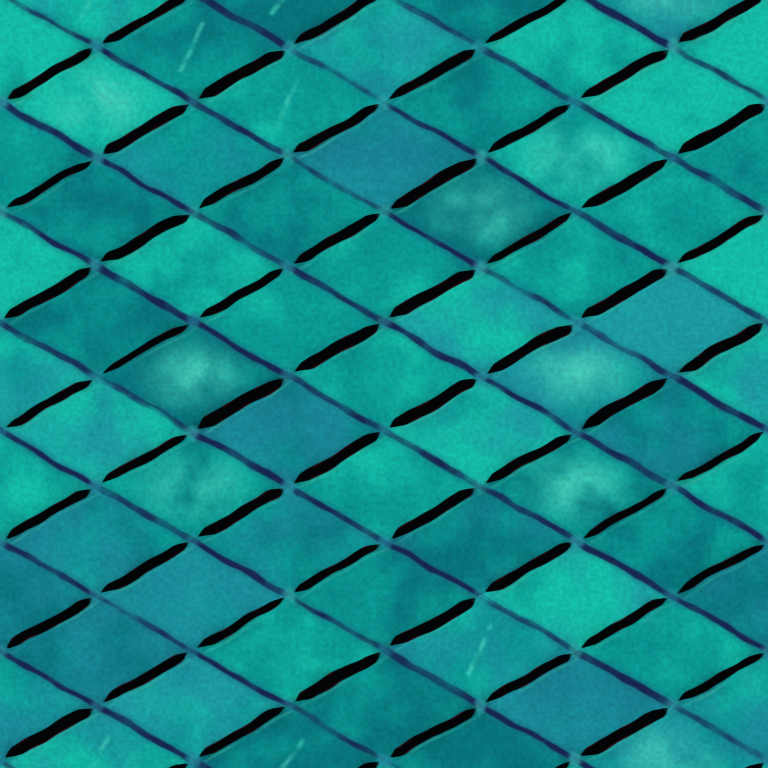
A Shadertoy shader for this texture:

```glsl
// Glazed teal diamond tiles with black rising gaps and faded navy falling seams.

const vec2 REPEATS = vec2(4.0, 7.0);      // diamonds across and down
const vec2 ORIGIN = vec2(0.0, 0.010);     // position of one lattice node
const vec3 DEEP_TEAL = vec3(0.03, 0.45, 0.48);
const vec3 MID_TEAL = vec3(0.04, 0.59, 0.57);
const vec3 LIGHT_TEAL = vec3(0.08, 0.73, 0.65);
const vec3 PALE_GLAZE = vec3(0.28, 0.80, 0.72);
const vec3 BLUE_GREY = vec3(0.13, 0.53, 0.62);
const vec3 NAVY = vec3(0.09, 0.15, 0.31);
const vec3 BLACK = vec3(0.012, 0.014, 0.024);
const vec3 MAROON = vec3(0.23, 0.01, 0.05);

float hash(vec2 p, float seed) {
    vec3 q = fract(vec3(p.xyx + seed * 7.31) * vec3(0.1031, 0.1130, 0.0973));
    q += dot(q, q.yzx + 33.33);
    return fract((q.x + q.y) * q.z);
}

float cornerSlope(vec2 corner, vec2 offset, float period) {
    float angle = 6.2832 * hash(mod(corner, period), period);
    return dot(vec2(cos(angle), sin(angle)), offset);
}

// Gradient noise that tiles over the unit square, about -0.7 to 0.7.
float noise(vec2 uv, float period) {
    vec2 p = uv * period, i = floor(p), f = p - i;
    vec2 w = f * f * f * (f * (f * 6.0 - 15.0) + 10.0), e = vec2(1.0, 0.0);
    float low = mix(cornerSlope(i, f, period), cornerSlope(i + e, f - e, period), w.x);
    float high = mix(cornerSlope(i + e.yx, f - e.yx, period),
                     cornerSlope(i + 1.0, f - 1.0, period), w.x);
    return mix(low, high, w.y);
}

float mottle(vec2 uv, float period) {
    return noise(uv, period) + 0.5 * noise(uv, period * 2.0) + 0.25 * noise(uv, period * 4.0);
}

// Lattice axes: x is constant on falling lines, y on rising lines.
vec2 toLattice(vec2 uv) {
    vec2 p = (uv - ORIGIN) * REPEATS;
    return vec2(p.x + p.y, p.x - p.y);
}

vec2 toCanvas(vec2 lattice) {
    return vec2(lattice.x + lattice.y, lattice.x - lattice.y) * 0.5 / REPEATS;
}

// Random value for a lattice cell or edge, wrapped at the canvas border.
float cellHash(vec2 id, float seed) {
    return hash(mod(toCanvas(id) * REPEATS + 0.01, REPEATS), seed);
}

float band(float dist, float halfWidth, float soft) {
    return 1.0 - smoothstep(halfWidth - soft, halfWidth + soft, dist);
}

float segment(vec2 p, vec2 a, vec2 b) {
    vec2 ab = b - a;
    return length(p - a - ab * clamp(dot(p - a, ab) / dot(ab, ab), 0.0, 1.0));
}

vec3 tileColour(vec2 uv, vec2 lattice) {
    vec2 id = floor(lattice);
    float clouds = mottle(uv, 14.0);
    float tone = cellHash(id, 1.0) + 0.42 * clouds;
    vec3 colour = mix(DEEP_TEAL, MID_TEAL, smoothstep(-0.05, 0.45, tone));
    colour = mix(colour, LIGHT_TEAL, smoothstep(0.42, 0.92, tone));
    float blue = smoothstep(0.55, 1.0, cellHash(id, 2.0) + 0.4 * mottle(uv + 0.37, 11.0));
    colour = mix(colour, BLUE_GREY, 0.65 * blue);

    // Pale worn centre and a fine scratch on a few tiles
    vec2 p = toCanvas(fract(lattice) - 0.5);
    float worn = step(0.86, cellHash(id, 3.0)) * band(length(p * vec2(1.0, 1.5)), 0.05, 0.045);
    colour = mix(colour, PALE_GLAZE, worn * clamp(0.6 + 0.9 * clouds, 0.0, 0.9));
    float angle = mix(0.5, 1.2, cellHash(id, 4.0));
    vec2 reach = 0.034 * vec2(cos(angle), sin(angle));
    float scratch = step(0.85, cellHash(id, 5.0)) * band(segment(p, -reach, reach), 0.003, 0.003);
    return mix(colour, PALE_GLAZE, scratch * clamp(0.4 + noise(uv, 60.0), 0.0, 0.6));
}

void mainImage(out vec4 fragColor, in vec2 fragCoord) {
    vec2 uv = fragCoord / iResolution.xy;
    float soft = max(0.0014, 0.8 / iResolution.y);
    vec2 wobble = vec2(noise(uv, 18.0), noise(uv + 0.5, 22.0));
    vec2 lattice = toLattice(uv + 0.0045 * wobble);
    vec2 nearest = floor(lattice + 0.5), cell = floor(lattice), along = fract(lattice);
    vec2 offset = lattice - nearest;
    vec2 dist = abs(offset) / length(REPEATS);
    vec2 risingEdge = vec2(cell.x, nearest.y), fallingEdge = vec2(nearest.x, cell.y);
    float patches = mottle(uv + 0.21, 20.0);
    vec3 colour = tileColour(uv, lattice);

    // Lit rim below each gap and a patchy shadow around it
    float rim = step(0.0, offset.y) * band(abs(dist.y - 0.0095), 0.0015, 0.0025);
    colour = mix(colour, PALE_GLAZE, rim * clamp(0.3 + 0.6 * patches, 0.0, 0.6));
    colour *= 1.0 - exp(-dist.y / 0.007) * clamp(0.22 + 0.5 * patches, 0.0, 0.5);

    // Faded navy seams with a smudged halo
    float fade = clamp(mix(0.45, 1.15, cellHash(fallingEdge, 6.0)) + 0.6 * patches, 0.15, 1.0);
    float seamWidth = 0.0036 * mix(0.8, 1.2, cellHash(fallingEdge, 7.0)) + 0.0015 * noise(uv, 45.0);
    colour = mix(colour, BLUE_GREY * 0.75, 0.5 * fade * band(dist.x, 0.007, 0.006));
    colour = mix(colour, NAVY, fade * band(dist.x, seamWidth, soft * 1.4));

    // Black gaps, tapered toward their ends, with maroon traces at the edge
    float taper = smoothstep(0.03, 0.20, along.x) * smoothstep(0.99, 0.84, along.x);
    float gapWidth = 0.0066 * mix(0.72, 1.15, cellHash(risingEdge, 8.0)) + 0.0012 * noise(uv, 40.0);
    float gap = band(dist.y, gapWidth * taper, soft) * smoothstep(0.0, 0.25, taper);
    float trace = smoothstep(0.55, 1.0, dist.y / gapWidth) * smoothstep(-0.1, 0.3, noise(uv, 50.0));
    colour = mix(colour, mix(BLACK, MAROON, 0.8 * trace), gap);

    // Chipped pale spots at the crossings
    float node = band(length(toCanvas(offset)), 0.0085 + 0.004 * noise(uv, 70.0), 0.005);
    vec3 chip = mix(BLUE_GREY, PALE_GLAZE, 0.6 * cellHash(nearest, 9.0));
    colour = mix(colour, chip, node * mix(0.4, 0.8, cellHash(nearest, 10.0)));

    // Fine glaze grain
    float grain = noise(uv, 190.0) + 0.6 * noise(uv + 0.13, 110.0);
    colour *= 1.0 + 0.09 * grain;
    fragColor = vec4(clamp(colour, 0.0, 1.0), 1.0);
}
```
